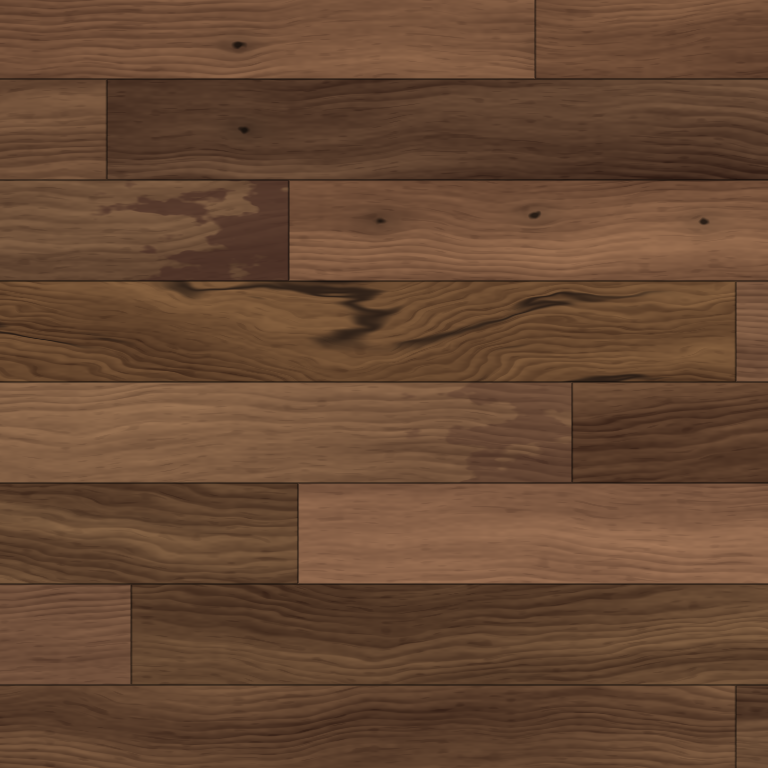
Give the GLSL for this texture, as a WebGL 2 fragment shader.

```glsl
#version 300 es
precision highp float;
// Walnut butcher-block boards: eight staggered rows with rings, veins, knots and stains.
uniform vec2 u_resolution;
out vec4 fragColor;

const float ROW = 0.1315; // height of one board
const float JOINT[8] = float[8](0.697, 0.139, 0.376, 0.958, 0.745, 0.388, 0.171, 0.958);
// Left and right board of each row: tone, figure (curl of the grain), stain
const vec3 BOARD[16] = vec3[16](
  vec3(.57, .30, 0.), vec3(.40, .35, 0.),
  vec3(.48, .35, 0.), vec3(.23, .25, 0.),
  vec3(.42, .35, 1.), vec3(.60, .30, 0.),
  vec3(.48, 1.0, 0.), vec3(.54, .20, 0.),
  vec3(.68, .35, .5), vec3(.34, .50, 0.),
  vec3(.42, .60, 0.), vec3(.72, .15, 0.),
  vec3(.60, .12, 0.), vec3(.33, .58, 0.),
  vec3(.39, .45, 0.), vec3(.31, .40, 0.));

float hash(vec2 p) {
  vec3 h = fract(p.xyx * 0.1031);
  h += dot(h, h.yzx + 33.33);
  return fract((h.x + h.y) * h.z);
}

float noise(vec2 p) {
  vec2 i = floor(p), f = fract(p);
  f = f * f * (3.0 - 2.0 * f);
  return mix(mix(hash(i), hash(i + vec2(1, 0)), f.x),
             mix(hash(i + vec2(0, 1)), hash(i + vec2(1, 1)), f.x), f.y);
}

float fbm(vec2 p) {
  float sum = 0.0, amp = 0.53;
  for (int i = 0; i < 4; i++) {
    sum += amp * noise(p);
    p = p * 2.03 + 17.1;
    amp *= 0.5;
  }
  return sum;
}

void main() {
  vec2 uv = gl_FragCoord.xy / u_resolution;
  uv.y = 1.0 - uv.y;

  // Find the board
  float y = (uv.y + 0.0286) / ROW;
  int row = int(y);
  float joint = JOINT[row];
  int id = row * 2 + (uv.x > joint ? 1 : 0);
  float tone = BOARD[id].x, figure = BOARD[id].y, stain = BOARD[id].z;
  float seed = float(id) + 3.0;
  float across = fract(y);
  vec2 p = vec2(uv.x, across * ROW);
  vec2 q = p + seed * vec2(3.17, 1.73);

  // One possible knot per cell, with the grain parting around it
  vec2 cell = vec2(floor(uv.x * 5.0), seed);
  vec2 center = vec2((cell.x + 0.3 + 0.4 * hash(cell + 4.0)) / 5.0,
                     ROW * (0.25 + 0.5 * hash(cell + 9.0)));
  float hasKnot = step(0.72, hash(cell + 21.0));
  vec2 away = (p - center) * vec2(0.6, 1.0);
  float parting = hasKnot * exp(-dot(away, away) * 3000.0);

  // Bent height along which the grain runs
  float bend = figure * 0.036 * cos(uv.x * 7.0 + float(id - 6) * 1.7);
  bend += 0.003 * sin(q.x * 19.0) + 0.0015 * sin(q.x * 47.0 + q.y * 30.0);
  bend += figure * 0.065 * (fbm(q * vec2(5.0, 15.0)) - 0.5);
  float grain = p.y + bend - 0.8 * away.y * parting + seed * 1.37;

  // Broad streaks and growth rings
  float streak = fbm(vec2(q.x * 1.6, grain * 24.0));
  float shade = tone + 0.85 * (streak - 0.5);
  shade += (across - 0.5) * (hash(vec2(seed, 5.0)) - 0.5) * 0.3;
  float ring = fract(grain * mix(60.0, 110.0, hash(vec2(seed, 2.0)))
                     + 1.6 * noise(vec2(q.x * 3.0, grain * 30.0)));
  ring = smoothstep(0.1, 0.8, ring) * (1.0 - smoothstep(0.8, 1.0, ring));
  shade -= 0.22 * (ring - 0.35) * smoothstep(0.2, 0.75, noise(vec2(q.x * 4.0, grain * 18.0)));

  // Fine fibres and short pores
  shade += 0.13 * (noise(vec2(q.x * 18.0, grain * 260.0)) - 0.5);
  shade += 0.09 * (noise(q * vec2(90.0, 330.0)) - 0.5);
  shade -= 0.12 * smoothstep(0.72, 0.95, noise(vec2(q.x * 45.0, grain * 340.0)));

  vec3 color = mix(vec3(0.27, 0.175, 0.125), vec3(0.60, 0.445, 0.325), clamp(shade, -0.25, 1.15));
  color.b *= 1.03 - 0.14 * figure;
  color.r *= 0.98 + 0.05 * hash(vec2(seed, 8.0));

  // Black veins on strongly figured boards
  float level = fbm(vec2(q.x * 2.5, grain * 17.0));
  float vein = 1.0 - smoothstep(0.0, 0.05, abs(level - 0.48));
  vein *= smoothstep(0.5, 1.0, figure) * smoothstep(0.25, 0.6, noise(q * vec2(6.0, 22.0)));
  color = mix(color, vec3(0.13, 0.09, 0.07), 0.8 * vein);

  // Reddish stain toward the right end of a board
  float blotch = fbm(q * vec2(16.0, 42.0)) + 0.25 - 1.9 * abs(joint - uv.x);
  color = mix(color, vec3(0.27, 0.165, 0.135), 0.65 * stain * smoothstep(0.48, 0.58, blotch));

  // Knot heart
  float heart = length(away) + 0.004 * (noise(q * 160.0) - 0.5);
  color *= 1.0 - hasKnot * (0.55 * (1.0 - smoothstep(0.001, 0.006, heart)) + 0.15 * parting);

  // Thin dark seams
  float edge = min(min(across, 1.0 - across) * ROW, abs(uv.x - joint));
  color *= 1.0 - 0.42 * (1.0 - smoothstep(0.0004, 0.0022, edge));

  fragColor = vec4(color, 1.0);
}
```
